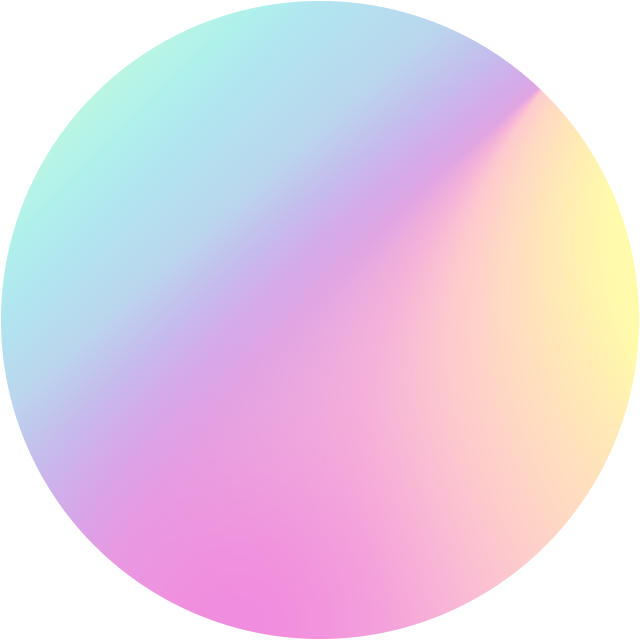
A WebGL 1 fragment shader for this background:

```glsl
precision highp float;
// A pastel iridescent disc on white: bowed colour bands from mint to yellow, with a magenta glow below.

uniform vec2 u_resolution;

const vec3 WHITE = vec3(1.0);
const vec3 MINT = vec3(0.75, 0.97, 0.88);
const vec3 AQUA = vec3(0.685, 0.945, 0.92);
const vec3 CYAN = vec3(0.695, 0.90, 0.94);
const vec3 SKY = vec3(0.73, 0.84, 0.93);
const vec3 PERIWINKLE = vec3(0.77, 0.74, 0.93);
const vec3 PURPLE = vec3(0.83, 0.67, 0.915);
const vec3 ORCHID = vec3(0.88, 0.65, 0.89);
const vec3 PINK = vec3(0.96, 0.70, 0.85);
const vec3 SALMON = vec3(0.99, 0.79, 0.81);
const vec3 PEACH = vec3(1.0, 0.86, 0.76);
const vec3 CREAM = vec3(1.0, 0.92, 0.71);
const vec3 YELLOW = vec3(1.0, 0.985, 0.67);
const vec3 MAGENTA = vec3(0.95, 0.52, 0.87);

const vec2 DISC_CENTER = vec2(0.5);
const float DISC_RADIUS = 0.4985;

// Parabola through x = top, middle, bottom at depth 0, 0.5, 1.
float bow(vec3 stops, float depth) {
  float bend = 2.0 * (stops.x + stops.z) - 4.0 * stops.y;
  return stops.x + depth * (stops.z - stops.x - bend + bend * depth);
}

// Blends in the next colour between the previous curve and this one.
void addBand(inout vec3 color, inout float edge, vec3 next, vec3 stops, vec2 p) {
  float nextEdge = bow(stops, 1.0 - p.y);
  float width = max(nextEdge - edge, 0.004);
  color = mix(color, next, clamp((p.x - edge) / width, 0.0, 1.0));
  edge = nextEdge;
}

float glow(vec2 p, vec2 center, float radius) {
  vec2 d = (p - center) / radius;
  return exp(-dot(d, d));
}

// Colour ramp ordered from the upper left to the right.
vec3 iridescence(vec2 p) {
  vec3 color = MINT;
  float edge = bow(vec3(0.26, -0.234, -0.729), 1.0 - p.y);
  addBand(color, edge, AQUA, vec3(0.404, -0.104, -0.60), p);
  addBand(color, edge, CYAN, vec3(0.50, 0.0, -0.48), p);
  addBand(color, edge, SKY, vec3(0.729, 0.163, -0.352), p);
  addBand(color, edge, PERIWINKLE, vec3(0.885, 0.28, -0.117), p);
  addBand(color, edge, PURPLE, vec3(0.99, 0.378, 0.052), p);
  addBand(color, edge, ORCHID, vec3(1.009, 0.466, 0.104), p);
  addBand(color, edge, PINK, vec3(0.99, 0.605, 0.599), p);
  addBand(color, edge, SALMON, vec3(0.964, 0.697, 0.846), p);
  addBand(color, edge, PEACH, vec3(0.97, 0.794, 1.042), p);
  addBand(color, edge, CREAM, vec3(1.042, 0.885, 1.302), p);
  addBand(color, edge, YELLOW, vec3(1.107, 0.983, 1.458), p);
  return color;
}

void main() {
  float scale = min(u_resolution.x, u_resolution.y);
  vec2 p = (gl_FragCoord.xy - 0.5 * u_resolution) / scale + 0.5;

  vec3 color = iridescence(p);
  color = mix(color, MAGENTA, 0.8 * glow(p, vec2(0.375, 0.025), 0.26));

  // Disc with an edge about one pixel soft.
  float distanceToRim = length(p - DISC_CENTER) - DISC_RADIUS;
  float coverage = clamp(0.5 - distanceToRim * scale, 0.0, 1.0);
  gl_FragColor = vec4(mix(WHITE, color, coverage), 1.0);
}
```
